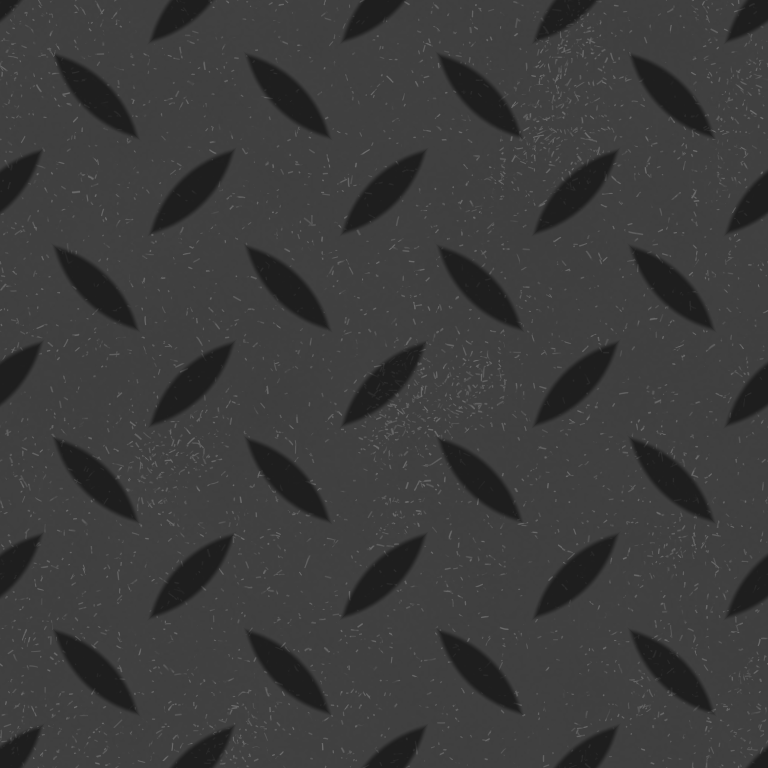
This texture is drawn by a Shadertoy shader. Its source:

```glsl
// Dark tread plate: a 4 by 4 lattice of pointed lens studs, leaning right on the
// lattice points and left at the cell centres, on a faintly mottled grey sheet.
// Layered grids of short random strokes, gathered in patches, add fine scratches.

float hash(vec2 p) {
    vec3 q = fract(p.xyx * 0.1031);
    q += dot(q, q.yzx + 33.33);
    return fract((q.x + q.y) * q.z);
}

// Value noise with n cells across the canvas, wrapping at its edges
float noise(vec2 uv, float n, float seed) {
    vec2 p = uv * n, i = floor(p), f = fract(p);
    f = f * f * (3.0 - 2.0 * f);
    vec2 a = mod(i, n) + seed, b = mod(i + 1.0, n) + seed;
    return mix(mix(hash(a), hash(vec2(b.x, a.y)), f.x),
               mix(hash(vec2(a.x, b.y)), hash(b), f.x), f.y);
}

// Lens with tips on the x axis, formed by two overlapping circles
float lens(vec2 p) {
    return length(vec2(p.x, abs(p.y) + 0.515)) - 0.598;
}

// Distance to a stroke centred on the origin
float stroke(vec2 p, float angle, float halfLength) {
    vec2 dir = vec2(cos(angle), sin(angle));
    return length(p - dir * clamp(dot(p, dir), -halfLength, halfLength));
}

// Chance of a scratch: sparse everywhere, dense in a few ragged patches
float wear(vec2 uv) {
    float patches = 0.65 * noise(uv, 9.0, 11.0) + 0.35 * noise(uv, 23.0, 47.0);
    return 0.07 + 0.1 * noise(uv, 13.0, 83.0) + 0.7 * smoothstep(0.64, 0.84, patches);
}

float scratches(vec2 uv, float pixel) {
    vec2 bend = vec2(noise(uv, 50.0, 5.0), noise(uv, 50.0, 71.0)) - 0.5;
    float mask = 0.0;
    for (int i = 0; i < 10; i++) {
        float layer = float(i), n = 36.0 + 4.0 * layer;
        vec2 p = (uv + 0.006 * bend) * n + vec2(0.37, 0.61) * layer;
        vec2 id = mod(floor(p), n), key = id + 31.7 * layer;
        float present = step(hash(key + 3.1), wear(id / n));
        vec2 centre = 0.35 + 0.3 * vec2(hash(key + 7.3), hash(key + 19.9));
        // Neighbouring strokes share a loose direction
        float angle = 9.0 * noise(id / n, 8.0, 29.0) + 2.2 * (hash(key + 43.7) - 0.5);
        float size = hash(key + 57.1);
        float d = stroke(fract(p) - centre, angle, 0.02 + 0.3 * size * size) / n;
        float line = 1.0 - smoothstep(0.0, 0.0005 + pixel, d);
        mask = max(mask, present * line * (0.45 + 0.55 * hash(key + 91.3)));
    }
    // Break the strokes into uneven dashes
    return mask * smoothstep(0.2, 0.65, noise(uv, 240.0, 13.0));
}

void mainImage(out vec4 fragColor, in vec2 fragCoord) {
    vec2 uv = fragCoord / iResolution.xy;
    float pixel = 1.0 / iResolution.y;

    // Sheet with soft stains and a little grain
    float stains = noise(uv, 6.0, 2.0) + 0.6 * noise(uv, 17.0, 37.0) - 0.8;
    float grain = noise(uv, 256.0, 61.0) - 0.5;
    vec3 color = vec3(0.25 + 0.007 * stains + 0.006 * grain);

    // Studs: both leanings rotated by 45 degrees
    vec2 right = fract(uv * 4.0 + 0.5) - 0.5;
    vec2 left = fract(uv * 4.0) - 0.5;
    float d = min(lens(vec2(right.x + right.y, right.x - right.y) * 0.7071),
                  lens(vec2(left.x - left.y, left.x + left.y) * 0.7071));
    float soft = 0.014 + 2.0 * pixel;
    float stud = 1.0 - smoothstep(-soft, soft, d);
    color = mix(color, vec3(0.118 + 0.004 * grain), stud);

    // Pale scratches, fainter on the studs
    color += 0.17 * scratches(uv, pixel) * (1.0 - 0.65 * stud);
    fragColor = vec4(color, 1.0);
}
```
